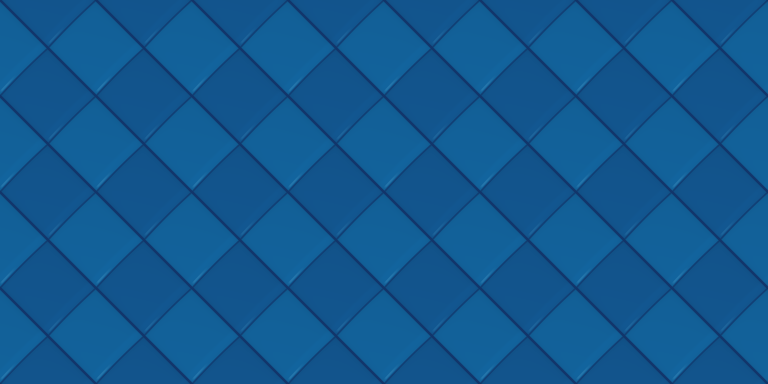
Give the GLSL for this pattern, as a WebGL 2 fragment shader.

```glsl
#version 300 es
precision highp float;

#define ROWS 4.0
#define FALL_WIDTH 0.017
#define RISE_WIDTH 0.011
#define BOW 0.012
#define BEVEL 0.13
#define GLINT 0.16

uniform vec2 u_resolution;
out vec4 fragColor;

const vec3 LIGHT_TILE = vec3(0.07, 0.38, 0.60);
const vec3 DARK_TILE = vec3(0.07, 0.33, 0.55);
const vec3 SEAM = vec3(0.07, 0.19, 0.40);
const vec3 SHINE = vec3(0.24, 0.56, 0.75);

// Soft line of a given half width around distance zero
float line(float dist, float halfWidth, float pixel) {
    float soft = max(pixel, halfWidth * 0.8);
    return 1.0 - smoothstep(halfWidth - soft * 0.5, halfWidth + soft * 0.7, abs(dist));
}

void main() {
    vec2 p = gl_FragCoord.xy / u_resolution.y * ROWS;
    float pixel = 1.4142 * ROWS / u_resolution.y;

    // Diagonal axes: x crosses falling seams, y crosses rising seams
    vec2 diag = vec2(p.x + p.y, p.x - p.y);
    float along = fract(diag.x);
    diag.y += BOW * sin(along * 3.14159);

    vec2 cell = floor(diag);
    vec2 q = diag - cell;
    vec2 seamDist = q - step(0.5, q);

    // Checkered tiles with antialiased borders and a faint slope of light
    vec2 side = clamp(abs(seamDist) / pixel + 0.5, 0.0, 1.0);
    float isLight = mod(cell.x + cell.y, 2.0);
    float coverage = side.x * side.y + (1.0 - side.x) * (1.0 - side.y);
    float tone = mix(1.0 - isLight, isLight, coverage);
    vec3 color = mix(DARK_TILE, LIGHT_TILE, tone);
    color *= 1.0 + 0.02 * (0.5 - q.x) + 0.012 * (q.y - 0.5);

    // Bevels: raised lower right side, shaded lower left and upper right
    float raised = smoothstep(1.0 - BEVEL - 0.03, 1.0 - BEVEL + 0.02, q.y);
    color *= 1.0 + 0.025 * raised;
    float shade = exp(-abs(seamDist.x) / 0.035) + 0.6 * exp(-abs(seamDist.y) / 0.03);
    color *= 1.0 - 0.09 * shade;

    // Seams
    float fall = line(seamDist.x, FALL_WIDTH, pixel);
    float rise = line(seamDist.y, RISE_WIDTH, pixel);
    color = mix(color, SEAM, 0.85 * fall);
    color = mix(color, SEAM, 0.6 * rise * (1.0 - fall));

    // Glint beside the rising seam, near the bottom corner of each tile
    float glintAlong = smoothstep(0.03, 0.10, along) * (1.0 - smoothstep(GLINT, GLINT * 2.6, along));
    float glint = line(q.y - 0.962, 0.012, pixel) * glintAlong;
    color = mix(color, SHINE, glint * mix(0.25, 0.42, isLight));

    fragColor = vec4(color, 1.0);
}
```
